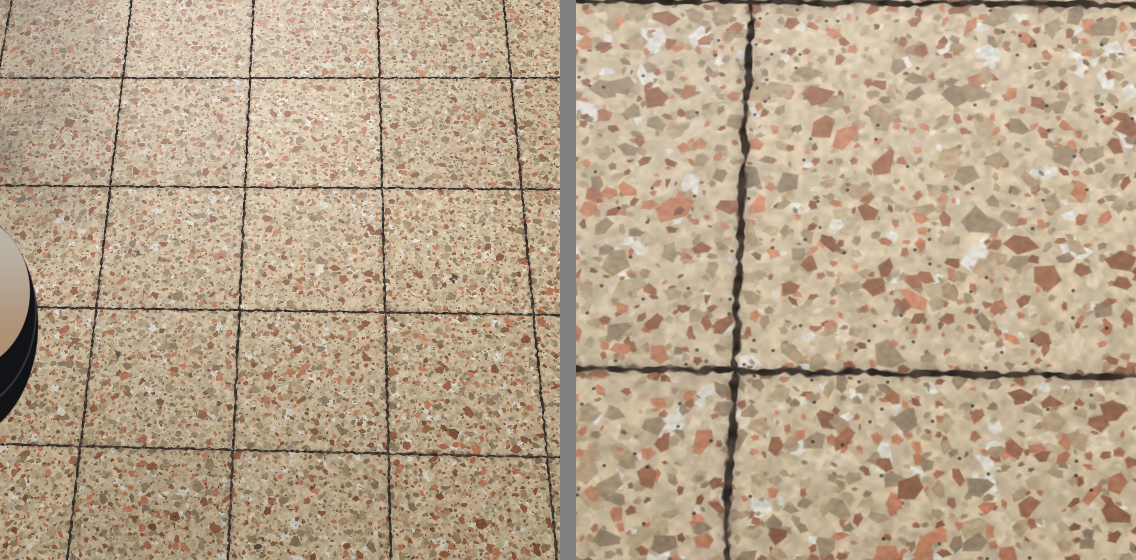
Left, the full canvas; right, a detail of the centre.
Write a three.js fragment shader that draws this texture.

```glsl
// Terrazzo floor tiles seen in slight perspective, with dark worn joints.
// A projective map gives tile coordinates; layers of hashed convex polygons
// make the stone chips; sheen, stains and a round banded object go on top.

#define CHIP_FREQ 13.0
#define CHIP_DENSITY 0.62
#define JOINT_HALF 0.0075
#define JOINT_WOBBLE 0.009
#define SOFT 0.004
#define SHEEN 0.4
#define SHEEN_GAIN 0.13
#define STAIN_CHANCE 0.3
#define GRAIN 0.12
#define MATRIX_COLOR vec3(0.735, 0.665, 0.545)
#define JOINT_COLOR vec3(0.21, 0.18, 0.16)
#define SHEEN_COLOR vec3(0.83, 0.81, 0.81)

varying vec2 vUv;

float hash(vec2 p) {
  return fract(sin(dot(p, vec2(127.1, 311.7))) * 43758.5453);
}

float noise(vec2 p) {
  vec2 i = floor(p), f = fract(p);
  f = f * f * (3.0 - 2.0 * f);
  return mix(mix(hash(i), hash(i + vec2(1.0, 0.0)), f.x),
             mix(hash(i + vec2(0.0, 1.0)), hash(i + 1.0), f.x), f.y);
}

// Canvas to tile units: tiles grow towards the viewer.
vec2 tileSpace(vec2 p) {
  float q = 1.0 - p.y;
  float depth = 0.98 + 0.037 * p.x + 0.3176 * q;
  return vec2(4.54 * (p.x - 0.453 + 0.046 * q), 5.65 * (q - 0.1393)) / depth;
}

vec3 paleStone(float h) {
  vec3 c = mix(vec3(0.63, 0.55, 0.42), vec3(0.82, 0.76, 0.66), h);
  return mix(c, vec3(0.80, 0.79, 0.75), step(0.85, h));
}

vec3 darkStone(float h) {
  vec3 rust = mix(vec3(0.43, 0.27, 0.18), vec3(0.73, 0.46, 0.33), fract(h * 7.0));
  vec3 tan_ = mix(vec3(0.47, 0.40, 0.31), vec3(0.66, 0.56, 0.43), fract(h * 9.0));
  return mix(tan_, rust, step(0.52, h));
}

// One layer of angular chips, one candidate per cell.
vec3 addChips(vec3 col, vec2 p, vec2 seed, float freq, float density, float dark) {
  vec2 cell = floor(p * freq), f = fract(p * freq);
  for (int j = -1; j <= 1; j++) {
    for (int i = -1; i <= 1; i++) {
      vec2 o = vec2(float(i), float(j));
      vec2 id = cell + o + seed;
      if (hash(id) > density) continue;
      vec2 center = o + 0.1 + 0.8 * vec2(hash(id + 3.3), hash(id + 7.7));
      float size = mix(0.18, 0.5, pow(hash(id + 11.1), 1.3));
      float spin = 6.2832 * hash(id + 17.9);
      float cs = cos(spin), sn = sin(spin);
      vec2 q = mat2(cs, sn, -sn, cs) * (f - center);
      q.y *= 1.0 + 0.8 * hash(id + 19.1);
      float d = -1.0;
      for (int k = 0; k < 5; k++) {
        float s = float(k), r = hash(id + 23.3 + s * 1.71);
        float a = (s + 0.5 * r) * 1.2566;
        d = max(d, dot(q, vec2(cos(a), sin(a))) - size * (0.6 + 0.5 * fract(r * 13.0)));
      }
      float tone = hash(id + 41.5);
      vec3 stone = mix(paleStone(tone), darkStone(tone), dark);
      float mask = 1.0 - smoothstep(-SOFT, SOFT, d / freq);
      col = mix(col, stone * (0.92 + 0.16 * noise(p * 90.0 + id)), mask * 0.95);
    }
  }
  return col;
}

float ellipse(vec2 p, vec2 c, vec2 r) {
  return (length((p - c) / r) - 1.0) * min(r.x, r.y);
}

void main() {
  vec2 t = tileSpace(vUv);
  vec2 tile = floor(t), p = fract(t);
  vec2 seed = tile * vec2(53.0, 71.0) + 9.0;

  // Stone: pale aggregate, then coloured chips from fine to coarse.
  vec3 col = MATRIX_COLOR * (0.9 + 0.2 * noise(t * 45.0));
  col = addChips(col, p, seed, CHIP_FREQ * 0.85, 0.95, 0.0);
  col = addChips(col, p, seed + 151.0, CHIP_FREQ * 1.6, 0.75, 0.0);
  col = addChips(col, p, seed + 101.0, CHIP_FREQ * 2.5, 0.42, 1.0);
  col = addChips(col, p, seed + 203.0, CHIP_FREQ * 1.6, 0.46, 1.0);
  col = addChips(col, p, seed + 307.0, CHIP_FREQ, CHIP_DENSITY, 1.0);
  col *= 0.97 + 0.06 * hash(tile + 5.0);
  col *= 1.0 + GRAIN * (noise(vUv * 330.0) - 0.5);

  // Pinholes and an occasional blotchy stain per tile.
  vec2 pit = floor(p * 30.0) + seed;
  vec2 pitPos = 0.25 + 0.5 * vec2(hash(pit + 1.0), hash(pit + 2.0));
  float hole = 1.0 - smoothstep(0.05, 0.2, length(fract(p * 30.0) - pitPos));
  col *= 1.0 - 0.6 * hole * step(0.91, hash(pit + 4.0));
  vec2 spot = 0.1 + 0.8 * vec2(hash(seed + 6.0), hash(seed + 8.0));
  float blot = length(p - spot) + 0.07 * noise(t * 42.0);
  float stain = (1.0 - smoothstep(0.045, 0.06, blot)) * step(hash(seed + 12.0), STAIN_CHANCE);
  col = mix(col, JOINT_COLOR, 0.8 * stain);

  // Broad window sheen at the top, dull smudges at the left, darker foreground.
  vec2 glare = (vUv - vec2(0.4, 1.0)) * vec2(1.1, 1.0);
  float sheen = exp(-2.8 * dot(glare, glare));
  float smudge = smoothstep(0.3, 0.02, vUv.x) * smoothstep(0.5, 0.68, vUv.y);
  col *= mix(0.93, 1.03, smoothstep(0.0, 0.6, vUv.y));
  col *= 1.0 - 0.32 * smudge * noise(vUv * 11.0 + 4.0);
  col = mix(col, SHEEN_COLOR, SHEEN * sheen) * (1.0 + SHEEN_GAIN * sheen);

  // Joints with ragged edges, uneven strength and a faint dirty margin.
  vec2 wobble = vec2(noise(t * 34.0), noise(t * 34.0 + 80.0)) - 0.5;
  vec2 edge = 0.5 - abs(fract(t + wobble * JOINT_WOBBLE) - 0.5);
  float joint = min(edge.x, edge.y) - JOINT_HALF + 0.011 * (noise(t * 60.0) - 0.5);
  vec3 grout = JOINT_COLOR * (0.7 + 0.8 * noise(t * 50.0 + 30.0));
  col *= 0.92 + 0.08 * smoothstep(0.0, 0.025, joint);
  col = mix(grout, col, smoothstep(-SOFT, SOFT, joint));

  // Round object at the left edge: dark band, thin rim, pale top.
  float band = ellipse(vUv, vec2(-0.078, 0.421), vec2(0.146, 0.208));
  float rim = ellipse(vUv, vec2(-0.078, 0.445), vec2(0.142, 0.182));
  float top = ellipse(vUv, vec2(-0.078, 0.479), vec2(0.1315, 0.1445));
  vec3 bandColor = vec3(0.07, 0.075, 0.09) + 0.14 * (1.0 - smoothstep(0.0, 0.003, abs(rim)));
  vec3 topColor = mix(vec3(0.68, 0.57, 0.46), vec3(0.73, 0.70, 0.65), smoothstep(0.38, 0.58, vUv.y));
  col = mix(bandColor, col, smoothstep(-0.0015, 0.0015, band));
  col = mix(topColor, col, smoothstep(-0.0015, 0.0015, top));

  gl_FragColor = vec4(col, 1.0);
}
```
